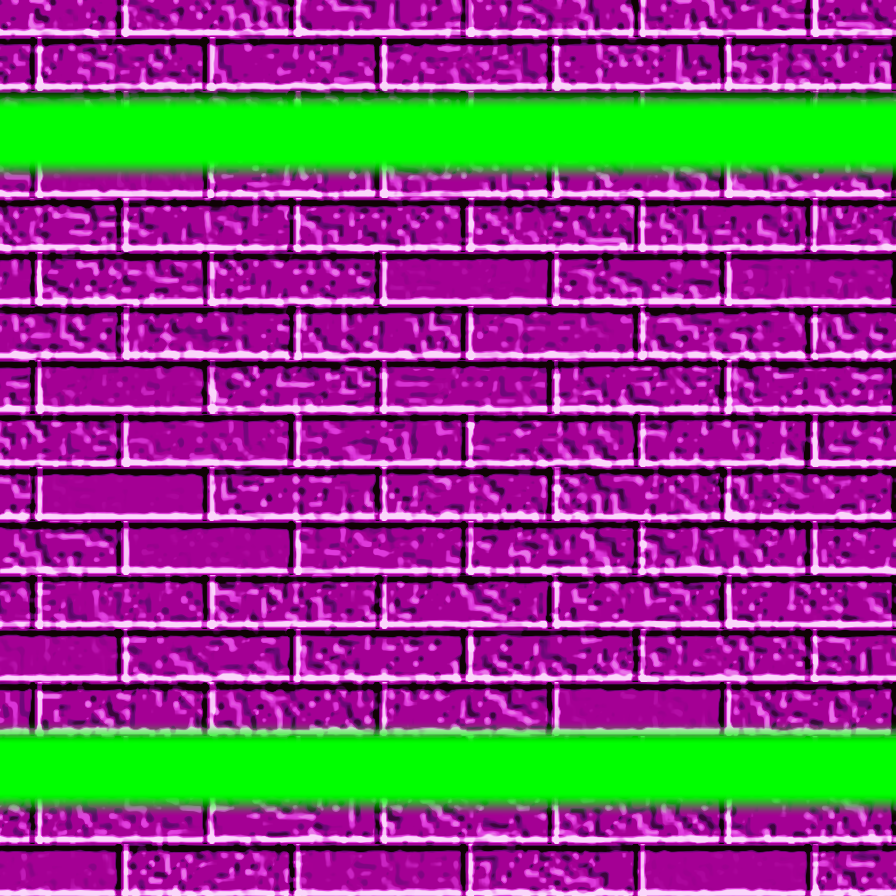
Give the GLSL for this texture, as a WebGL 2 fragment shader.

```glsl
#version 300 es
precision highp float;

#define BRICKS vec2(5.2, 16.66)   // repeats across and down
#define BRICK_SHIFT vec2(-0.21, 0.31)
#define EDGE_WIDTH vec2(0.0078, 0.0098)
#define EDGE_WOBBLE 0.0032
#define GRAIN_SCALE 112.0
#define GRAIN_DEPTH 0.68
#define BAND_CENTER 0.150
#define BAND_PERIOD 0.708
#define BAND_CORE 0.027
#define BAND_FADE 0.054

uniform vec2 u_resolution;
out vec4 fragColor;

const vec3 MAGENTA = vec3(0.645, 0.0, 0.58);
const vec3 PINK = vec3(0.87, 0.22, 0.86);
const vec3 GLINT = vec3(0.98, 0.84, 0.98);
const vec3 PURPLE = vec3(0.42, 0.03, 0.47);
const vec3 SHADOW = vec3(0.06, 0.01, 0.02);
const vec3 GREEN = vec3(0.0, 1.0, 0.0);

// Integer hash of a lattice point, 0 to 1
float hash(vec2 cell) {
    uvec2 k = uvec2(ivec2(cell) + 4096);
    uint h = k.x * 1597334677u ^ k.y * 3812015801u;
    h = (h ^ (h >> 15)) * 2246822519u;
    h ^= h >> 13;
    return float(h & 65535u) / 65535.0;
}

float valueNoise(vec2 p) {
    vec2 cell = floor(p), f = fract(p);
    f = f * f * (3.0 - 2.0 * f);
    float low = mix(hash(cell), hash(cell + vec2(1, 0)), f.x);
    float high = mix(hash(cell + vec2(0, 1)), hash(cell + vec2(1, 1)), f.x);
    return mix(low, high, f.y);
}

// Sparse bumps on a flat face
float grainHeight(vec2 p) {
    return smoothstep(0.48, 0.85, valueNoise(p));
}

// Soft ridge just inside an edge
vec2 bevel(vec2 dist, vec2 wobble) {
    vec2 rise = smoothstep(vec2(0.0), EDGE_WIDTH * 0.35, dist);
    return rise * (1.0 - smoothstep(EDGE_WIDTH * 0.65, EDGE_WIDTH * 1.1, dist + wobble));
}

// Signed relief: positive faces the light at the lower left
float brickRelief(vec2 p) {
    vec2 grid = p * BRICKS + BRICK_SHIFT;
    float row = floor(grid.y);
    grid.x += 0.5 * mod(row + 1.0, 2.0);
    vec2 brick = floor(grid), local = fract(grid);

    vec2 q = p * GRAIN_SCALE;
    vec2 wobble = EDGE_WOBBLE * (vec2(valueNoise(q + 300.0), valueNoise(q + 700.0)) - 0.5);
    vec2 start = bevel(local / BRICKS, wobble);
    vec2 end = bevel((1.0 - local) / BRICKS, wobble.yx);
    float edges = 0.9 * (start.x - end.x) + end.y - start.y;

    float rough = mix(0.2, 1.0, smoothstep(0.0, 0.3, hash(brick + 50.0)));
    float grain = grainHeight(q) - grainHeight(q + vec2(-0.65, 0.65));
    return edges + grain * rough * GRAIN_DEPTH * (1.0 - 0.55 * min(abs(edges), 1.0));
}

vec3 brickColor(float relief) {
    float lit = max(relief, 0.0), dark = max(-relief, 0.0);
    vec3 color = mix(MAGENTA, PINK, smoothstep(0.05, 0.45, lit));
    color = mix(color, GLINT, smoothstep(0.45, 1.0, lit));
    color = mix(color, PURPLE, smoothstep(0.05, 0.45, dark));
    return mix(color, SHADOW, smoothstep(0.45, 0.9, dark));
}

void main() {
    vec2 p = gl_FragCoord.xy / u_resolution;
    p.y = 1.0 - p.y;   // rows are counted from the top
    vec3 color = brickColor(brickRelief(p));

    // Glowing bands that fade into the wall
    float halfPeriod = 0.5 * BAND_PERIOD;
    float bandDist = abs(mod(p.y - BAND_CENTER + halfPeriod, BAND_PERIOD) - halfPeriod);
    float band = 1.0 - smoothstep(BAND_CORE, BAND_FADE, bandDist);
    fragColor = vec4(mix(color, GREEN, band), 1.0);
}
```
